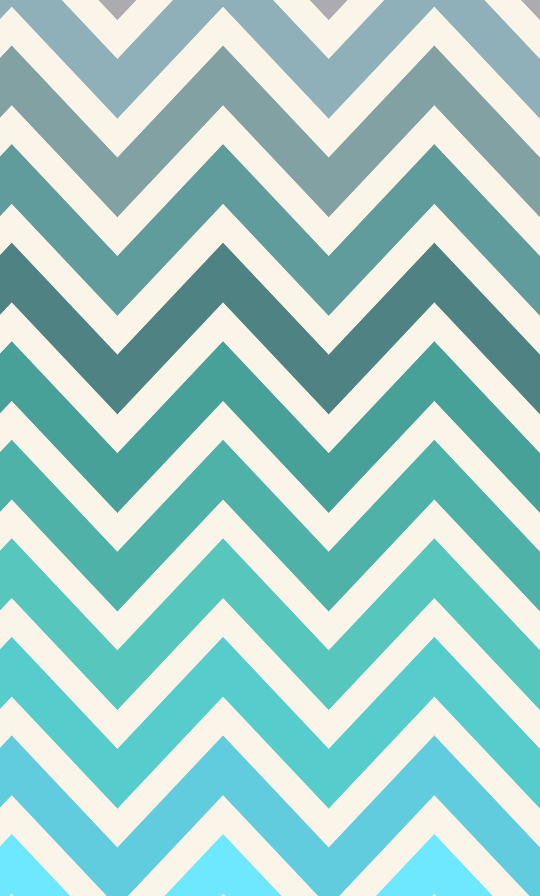
A Shadertoy shader for this pattern:

```glsl
// Cream field with stacked zigzag bands running from grey through teal to bright cyan
const vec3 CREAM = vec3(0.98, 0.96, 0.91);

// Band colours, top to bottom
const vec3 BAND_COLORS[11] = vec3[11](
    vec3(0.67, 0.67, 0.69), vec3(0.56, 0.69, 0.72), vec3(0.51, 0.63, 0.64),
    vec3(0.38, 0.61, 0.61), vec3(0.31, 0.51, 0.51), vec3(0.28, 0.63, 0.60),
    vec3(0.31, 0.70, 0.66), vec3(0.34, 0.78, 0.74), vec3(0.34, 0.80, 0.80),
    vec3(0.38, 0.80, 0.87), vec3(0.43, 0.91, 1.00));

// Triangle wave: 0 at each peak, 1 at each valley
float zigzag(float x) {
    return 1.0 - abs(2.0 * fract(x) - 1.0);
}

void mainImage(out vec4 fragColor, in vec2 fragCoord) {
    vec2 uv = fragCoord / iResolution.xy;
    float pitch = 0.11;

    // Depth below the zigzag, counted in bands; cells split mid-gap
    float fold = 0.125 * zigzag((uv.x - 0.0217) / 0.3913);
    float depth = (1.0 - uv.y - 0.0508 - fold) / pitch + 2.197;
    int row = clamp(int(floor(depth)), 0, 10);

    // Signed distance to the band edge, softened over about one pixel
    float edge = abs(fract(depth) - 0.5) - 0.303;
    float soft = 0.75 / (pitch * iResolution.y);
    float band = 1.0 - smoothstep(-soft, soft, edge);

    fragColor = vec4(mix(CREAM, BAND_COLORS[row], band), 1.0);
}
```
